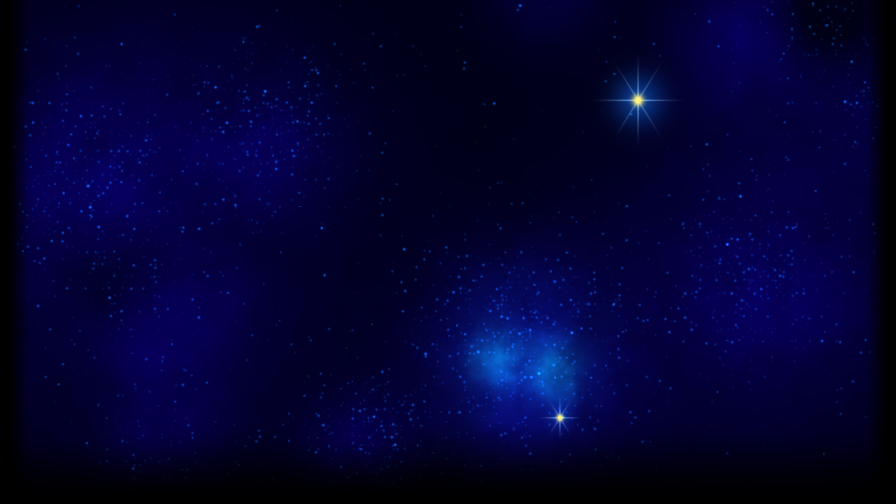
Write a WebGL 1 fragment shader that draws this background.

```glsl
precision highp float;
// Deep blue night sky: drifting nebulae, clustered small stars and two flaring stars.
uniform vec2 u_resolution;

#define SPACE_COLOR vec3(0.0, 0.0, 0.085)
#define CORE_COLOR vec3(0.0, 0.30, 0.26)
#define STAR_COLOR vec3(0.04, 0.42, 0.85)
#define FLARE_COLOR vec3(1.0, 0.95, 0.50)
#define RAY_COLOR vec3(0.36, 0.46, 0.42)
#define HALO_COLOR vec3(0.03, 0.22, 0.42)
#define CLOUD_SCALE 6.0
#define STAR_RADIUS 0.0020
#define RAY_WIDTH 0.0017

float hash(vec2 p) {
  vec3 q = fract(vec3(p.xyx) * 0.1031);
  q += dot(q, q.yzx + 33.33);
  return fract((q.x + q.y) * q.z);
}

float noise(vec2 p) {
  vec2 i = floor(p), f = fract(p);
  f = f * f * (3.0 - 2.0 * f);
  float low = mix(hash(i), hash(i + vec2(1.0, 0.0)), f.x);
  float high = mix(hash(i + vec2(0.0, 1.0)), hash(i + 1.0), f.x);
  return mix(low, high, f.y);
}

float fbm(vec2 p) {
  float sum = 0.0, amplitude = 0.5;
  for (int i = 0; i < 5; i++) {
    sum += amplitude * noise(p);
    p = mat2(1.6, 1.2, -1.2, 1.6) * p + 7.3;
    amplitude *= 0.5;
  }
  return sum;
}

// Soft round spot, 1 at its centre
float blob(vec2 p, float x, float y, float radius) {
  vec2 d = (p - vec2(x, y)) / radius;
  return exp(-dot(d, d));
}

// Blue cloud amount
float nebula(vec2 p) {
  float wide = 0.13 * blob(p, 0.24, 0.55, 0.44) + 0.12 * blob(p, 1.58, 0.52, 0.38);
  float left = 0.16 * blob(p, 0.54, 0.73, 0.15) + 0.16 * blob(p, 0.16, 0.65, 0.16)
             + 0.13 * blob(p, 0.35, 0.36, 0.16) + 0.13 * blob(p, 0.31, 0.11, 0.14)
             + 0.20 * blob(p, 0.71, 0.10, 0.11) + 0.07 * blob(p, 0.28, 0.82, 0.15);
  float right = 0.16 * blob(p, 1.50, 0.45, 0.18) + 0.19 * blob(p, 1.48, 0.93, 0.14)
              + 0.15 * blob(p, 1.08, 1.02, 0.11) + 0.10 * blob(p, 1.71, 0.80, 0.12)
              + 0.04 * blob(p, 1.50, 0.18, 0.14);
  float center = 0.31 * blob(p, 1.04, 0.30, 0.18) + 0.08 * blob(p, 1.08, 0.20, 0.26);
  float gaps = 0.10 * blob(p, 0.22, 0.43, 0.08) + 0.14 * blob(p, 1.63, 0.96, 0.08);
  return max(wide + left + right + center - gaps, 0.0);
}

// Chance of finding small stars
float starDensity(vec2 p) {
  float left = 0.75 * blob(p, 0.54, 0.75, 0.14) + 0.6 * blob(p, 0.14, 0.67, 0.15)
             + 0.3 * blob(p, 0.25, 0.45, 0.15) + 0.3 * blob(p, 0.32, 0.09, 0.13);
  float right = 0.7 * blob(p, 1.50, 0.45, 0.16) + 0.6 * blob(p, 1.63, 0.97, 0.09)
              + 0.5 * blob(p, 1.70, 0.80, 0.08);
  float low = 0.9 * blob(p, 1.04, 0.32, 0.17) + 0.8 * blob(p, 0.73, 0.12, 0.12);
  return 0.025 + left + right + low;
}

// One jittered star per grid cell, kept according to density
float starLayer(vec2 p, float cells, float seed, float density) {
  vec2 cell = floor(p * cells);
  vec2 jitter = vec2(hash(cell + seed), hash(cell + seed + 41.7));
  float d = length(fract(p * cells) - mix(vec2(0.25), vec2(0.75), jitter)) / cells;
  float present = step(hash(cell + seed + 83.1), density);
  float light = hash(cell + seed + 127.9);
  float radius = STAR_RADIUS * (0.75 + 0.55 * light);
  return present * (0.15 + 1.05 * light * light * light) * exp(-d * d / (radius * radius));
}

float ray(vec2 q, vec2 dir, float reach) {
  float along = abs(dot(q, dir)) / reach;
  float across = (q.x * dir.y - q.y * dir.x) / RAY_WIDTH;
  return exp(-across * across) * pow(max(1.0 - along, 0.0), 1.3);
}

// Bright star with a halo, a cross and two slanted rays
vec3 addFlare(vec3 color, vec2 q, float size, float halo) {
  vec2 slant = vec2(0.53, 0.848);
  float rays = ray(q, vec2(1.0, 0.0), size) + ray(q, vec2(0.0, 1.0), size)
             + 0.6 * (ray(q, slant, size) + ray(q, slant * vec2(-1.0, 1.0), size));
  color += RAY_COLOR * rays + HALO_COLOR * halo * blob(q, 0.0, 0.0, 0.5 * size);
  float core = blob(q, 0.0, 0.0, 0.003 + 0.08 * size);
  return mix(min(color, 1.0), FLARE_COLOR, min(1.2 * core, 1.0));
}

void main() {
  vec2 p = gl_FragCoord.xy / u_resolution.y;
  float width = u_resolution.x / u_resolution.y;

  // Nebulae, with a pale core in the brightest one
  float cloud = fbm(p * CLOUD_SCALE);
  float wisps = fbm(p * 4.0 * CLOUD_SCALE + 5.0);
  float glow = nebula(p) * (0.45 + 0.75 * cloud + 0.35 * wisps);
  vec3 color = SPACE_COLOR + glow * vec3(0.09, 0.0, 1.0);
  float core = blob(p, 0.985, 0.29, 0.05) + blob(p, 1.10, 0.26, 0.055) + 0.3 * blob(p, 1.04, 0.29, 0.13);
  color += CORE_COLOR * core * (0.25 + 1.3 * wisps);

  // Small stars, from sparse to fine
  float density = starDensity(p);
  float stars = starLayer(p, 48.0, 3.0, 0.22 * density)
              + 0.65 * starLayer(p, 85.0, 19.0, 0.28 * density)
              + 0.45 * starLayer(p, 125.0, 57.0, 0.36 * density);
  color += STAR_COLOR * stars;

  // Dark borders at the sides and bottom
  float sides = smoothstep(0.01, 0.065, min(p.x, width - p.x));
  color *= sides * smoothstep(0.0, 0.16, p.y);

  color = addFlare(color, p - vec2(1.266, 0.801), 0.095, 1.0);
  color = addFlare(color, p - vec2(1.111, 0.171), 0.044, 0.5);
  gl_FragColor = vec4(min(color, 1.0), 1.0);
}
```
